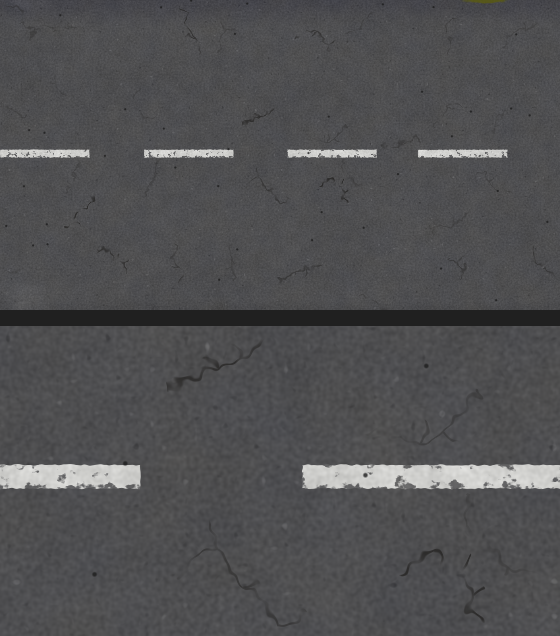
Top, the full canvas; bottom, a detail of the centre.
Reproduce this texture procedurally as a WebGL 1 fragment shader.

```glsl
precision highp float;
// Worn grey asphalt with fine cracks and a row of four chipped white lane dashes.
uniform vec2 u_resolution;

vec2 hash2(vec2 p) {
  vec3 q = fract(p.xyx * vec3(0.1031, 0.1030, 0.0973));
  q += dot(q, q.yzx + 33.33);
  return fract((q.xx + q.yz) * q.zy);
}

// Gradient noise, roughly -0.7 to 0.7
float corner(vec2 cell, vec2 offset, vec2 f) {
  float angle = 6.2832 * hash2(cell + offset + 57.0).x;
  return dot(vec2(cos(angle), sin(angle)), f - offset);
}

float noise(vec2 p) {
  vec2 cell = floor(p), f = fract(p);
  vec2 u = f * f * f * (f * (f * 6.0 - 15.0) + 10.0);
  return mix(mix(corner(cell, vec2(0, 0), f), corner(cell, vec2(1, 0), f), u.x),
             mix(corner(cell, vec2(0, 1), f), corner(cell, vec2(1, 1), f), u.x), u.y);
}

float fbm(vec2 p) {
  float sum = 0.0, amp = 1.0;
  for (int i = 0; i < 4; i++) {
    sum += amp * noise(p);
    p = mat2(1.6, 1.2, -1.2, 1.6) * p + 7.3;
    amp *= 0.55;
  }
  return sum;
}

float segmentDistance(vec2 p, vec2 a, vec2 b) {
  vec2 pa = p - a, ba = b - a;
  return length(pa - ba * clamp(dot(pa, ba) / dot(ba, ba), 0.0, 1.0));
}

// Scattered chains of bending segments, each joint with a short side branch
float cracks(vec2 p, float px) {
  vec2 q = p + 0.013 * vec2(noise(p * 38.0), noise(p * 38.0 + 40.0))
             + 0.005 * vec2(noise(p * 120.0), noise(p * 120.0 + 80.0));
  float dark = 0.0;
  for (int i = 0; i < 32; i++) {
    float id = float(i);
    vec2 rnd = hash2(vec2(id, 3.0));
    vec2 a = (vec2(mod(id, 8.0), floor(id / 8.0)) + rnd) * vec2(0.125, 0.139);
    float angle = 1.5708 * floor(rnd.y * 4.0) + rnd.x - 0.5;
    float strength = mix(0.25, 0.85, rnd.x * rnd.x);
    for (int j = 0; j < 3; j++) {
      vec2 turn = hash2(vec2(id, float(j) + 11.0));
      vec2 b = a + (0.012 + 0.018 * turn.x) * vec2(cos(angle), sin(angle));
      float side = angle + (turn.x > 0.5 ? 1.2 : -1.2);
      vec2 tip = b + 0.018 * turn.y * vec2(cos(side), sin(side));
      float d = min(segmentDistance(q, a, b), segmentDistance(q, b, tip + 0.0001));
      dark = max(dark, strength * (1.0 - smoothstep(0.0003, 0.0009 + px, d)));
      a = b;
      angle += 1.8 * (turn.y - 0.5);
    }
  }
  return dark * smoothstep(-0.45, 0.15, noise(p * 60.0 + 9.0));
}

// Sparse round pits
float pits(vec2 p, float px) {
  vec2 cell = floor(p * 30.0);
  vec2 rnd = hash2(cell + 200.0);
  float d = length(fract(p * 30.0) - 0.2 - 0.6 * rnd) / 30.0;
  return step(0.93, hash2(cell + 310.0).x) * (1.0 - smoothstep(0.0006, 0.0014 + px, d));
}

// Coverage of the dashes, with uneven spacing and chipped paint
float lanePaint(vec2 p, float px) {
  float id = clamp(floor((p.x + 0.045) / 0.25), 0.0, 3.0);
  vec2 center = vec2(0.08 + 0.25 * id + 0.008 * id * sin(1.1 * id), 0.2793);
  vec2 local = p - center;
  vec2 ragged = 0.0009 * vec2(noise(p * 260.0), noise(p * 260.0 + 31.0));
  vec2 d = abs(local + ragged) - vec2(0.0797, 0.0070);
  float shape = 1.0 - smoothstep(-0.6 * px, 0.6 * px, max(d.x, d.y));
  float wear = fbm(p * vec2(95.0, 120.0) + 13.0 * id) + 0.35 * noise(p * 330.0);
  float lowEdge = smoothstep(0.001, -0.007, local.y);
  float chipped = smoothstep(0.28, 0.62, wear + 0.32 * lowEdge);
  return shape * (1.0 - 0.85 * chipped);
}

void main() {
  vec2 p = gl_FragCoord.xy / u_resolution.x;
  float px = 1.0 / u_resolution.x;
  float top = u_resolution.y / u_resolution.x;

  // Asphalt: broad mottling, patches and stone grain
  float mottle = fbm(p * 9.0);
  float patches = fbm(p * 42.0 + 5.0);
  float grain = noise(p * 270.0) + 0.7 * noise(p * 410.0 + 17.0);
  vec3 color = vec3(0.308, 0.308, 0.315);
  color += 0.014 * mottle + 0.018 * patches + 0.042 * grain;
  color += vec3(0.006, 0.003, -0.006) * fbm(p * 17.0 + 60.0);
  color += 0.07 * smoothstep(0.42, 0.65, noise(p * 150.0 + 90.0));
  color -= 0.06 * smoothstep(0.38, 0.65, noise(p * 170.0 + 150.0));

  // Dark upper and lower margins, pale corner scuffs
  float margin = smoothstep(top - 0.05, top, p.y + 0.012 * mottle);
  color -= vec3(0.038, 0.038, 0.024) * margin + 0.02 * smoothstep(0.02, 0.0, p.y);
  float scuff = smoothstep(0.045, 0.01, length((p - vec2(0.05, top)) * vec2(1.0, 2.0)))
              + smoothstep(0.06, 0.01, length(p - vec2(0.05, 0.0)));
  color += 0.045 * scuff * (0.7 + 0.5 * patches);

  // Olive stain on the upper edge
  float stain = length((p - vec2(0.865, top)) / vec2(0.045, 0.006)) + 0.3 * patches;
  color = mix(color, vec3(0.36, 0.36, 0.06), 0.8 * smoothstep(1.1, 0.6, stain));

  // Paint, then cracks and pits over it
  vec3 paint = vec3(0.82, 0.82, 0.81) + 0.07 * patches + 0.05 * grain;
  float coverage = lanePaint(p, px);
  color = mix(color, paint, coverage);
  color = mix(color, vec3(0.15, 0.145, 0.14), cracks(p, px) * (1.0 - 0.7 * coverage));
  color = mix(color, vec3(0.11), 0.8 * pits(p, px));
  gl_FragColor = vec4(color, 1.0);
}
```
